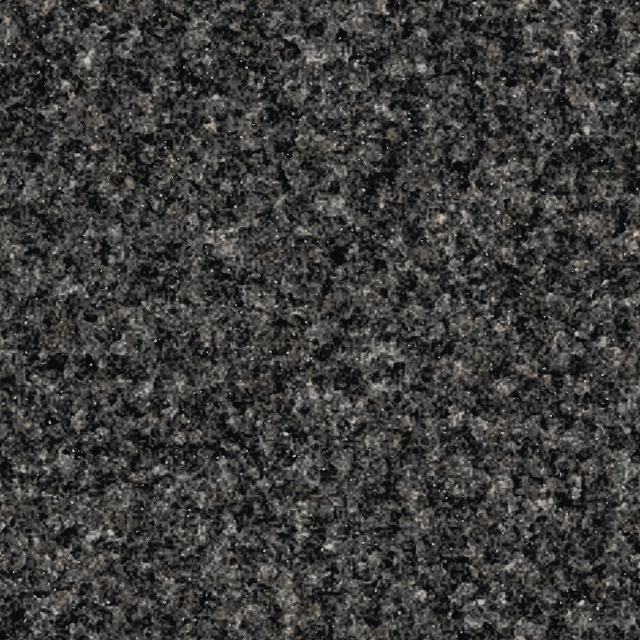
Give the GLSL for this texture, as a WebGL 1 fragment shader.

```glsl
precision highp float;
uniform vec2 u_resolution;

const vec3 BLUE_BLACK = vec3(0.95, 1.0, 1.06);
const vec3 WARM_GREY = vec3(1.025, 1.0, 0.965);
const vec3 BROWN = vec3(1.08, 0.99, 0.89);
const vec3 COOL_GREY = vec3(0.98, 1.0, 1.04);
const vec3 GLINT = vec3(0.80, 0.81, 0.80);

float hash(vec2 p) {
  vec3 q = fract(vec3(p.xyx) * vec3(0.1031, 0.1030, 0.0973));
  q += dot(q, q.yzx + 33.33);
  return fract((q.x + q.y) * q.z);
}

vec2 hash2(vec2 p) {
  return vec2(hash(p + 17.3), hash(p + 91.7));
}

float noise(vec2 p) {
  vec2 cell = floor(p);
  vec2 f = fract(p);
  f = f * f * (3.0 - 2.0 * f);
  float low = mix(hash(cell), hash(cell + vec2(1.0, 0.0)), f.x);
  float high = mix(hash(cell + vec2(0.0, 1.0)), hash(cell + 1.0), f.x);
  return mix(low, high, f.y);
}

// Signed offset that makes grain outlines ragged
vec2 ragged(vec2 p, float scale) {
  return vec2(noise(p * scale + 5.0), noise(p * scale + 63.0)) - 0.5;
}

// Cellular grains with smoothed borders: x is tone, y is tint
vec2 grains(vec2 p, float sharpness) {
  vec2 cell = floor(p);
  vec2 sum = vec2(0.0);
  float total = 0.0;
  for (int j = -1; j <= 1; j++) {
    for (int i = -1; i <= 1; i++) {
      vec2 id = cell + vec2(float(i), float(j));
      vec2 d = id + hash2(id) - p;
      float weight = exp(-sharpness * dot(d, d));
      sum += weight * vec2(hash(id + 7.0), hash(id + 203.0));
      total += weight;
    }
  }
  return sum / total;
}

// Sparse bright flecks, one candidate per cell
float flecks(vec2 p, float density, float radius) {
  vec2 id = floor(p);
  vec2 center = 0.35 + 0.3 * hash2(id);
  float size = radius * mix(0.5, 1.0, hash(id + 41.0));
  float spot = 1.0 - smoothstep(size * 0.4, size * 1.4, length(fract(p) - center));
  return spot * step(1.0 - density, hash(id + 133.0)) * mix(0.3, 1.0, hash(id + 77.0));
}

void main() {
  vec2 uv = gl_FragCoord.xy / min(u_resolution.x, u_resolution.y);
  vec2 p = uv + 0.011 * ragged(uv, 95.0) + 0.005 * ragged(uv, 220.0);

  // Mineral grains, smaller chips and fine crystal texture
  vec2 mineral = grains(p * 54.0, 26.0);
  vec2 chip = grains(p * 125.0 + 31.0, 18.0);
  float tone = 0.222;
  tone += 0.23 * (mineral.x - 0.5);
  tone += 0.23 * (chip.x - 0.5);
  tone += 0.09 * (noise(p * 36.0 + 11.0) - 0.5);
  tone += 0.17 * (noise(p * 105.0 + 47.0) - 0.5);
  tone += 0.33 * (noise(uv * 235.0 + 83.0) - 0.5);

  // Soft floor keeps the dark minerals from clipping
  tone = 0.5 * (tone + 0.04 + sqrt((tone - 0.04) * (tone - 0.04) + 0.0012));

  // Brightest crystals stand out further
  tone += 0.5 * max(tone - 0.39, 0.0);

  // Warm feldspar, brown and bluish grains over blue-black mica
  vec3 tint = mix(WARM_GREY, BROWN, 0.6 * smoothstep(0.72, 0.9, mineral.y));
  tint = mix(tint, COOL_GREY, 0.6 * smoothstep(0.7, 0.9, chip.y));
  tint = mix(BLUE_BLACK, tint, smoothstep(0.06, 0.18, tone));
  vec3 color = tone * tint;

  // Reflective flecks, only lightly distorted so they stay compact
  vec2 fleck_uv = uv + 0.003 * ragged(uv, 180.0);
  float glint = flecks(fleck_uv * 110.0, 0.08, 0.28);
  glint = max(glint, flecks(fleck_uv * 26.0 + 9.0, 0.04, 0.15));
  color = mix(color, GLINT, glint * 0.9);

  gl_FragColor = vec4(color, 1.0);
}
```
